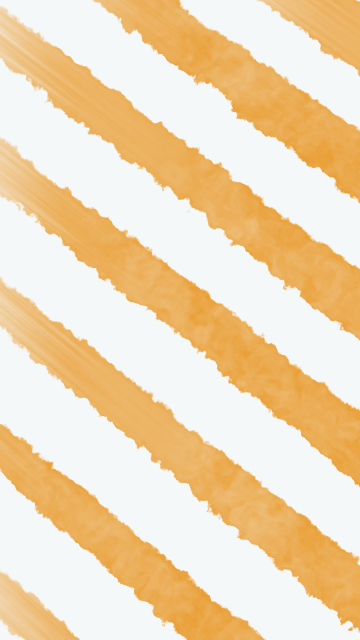
This pattern is drawn by a Shadertoy shader. Its source:

```glsl
// Diagonal dry-brush stripes of orange paint, fanning slightly over a pale ground.
#define GROUND vec3(0.961, 0.972, 0.978)
#define PAINT vec3(0.915, 0.625, 0.215)
#define FIRST_STRIPE (-2.0)
#define LAST_STRIPE 4.0
#define SPACING 0.2044      // vertical gap between stripes, canvas height = 1
#define FAN 0.0039          // growth of the gap down the canvas
#define SLOPE 0.757
#define HALF_WIDTH 0.0415   // vertical half thickness at the left
#define WIDENING 0.027      // extra half thickness per unit of x
#define RAGGED 0.016        // edge roughness
#define MOTTLE 0.50         // contrast of the paint blotches
#define SOFT_EDGE 0.0022

float hash(vec2 p) {
    return fract(sin(dot(p, vec2(127.1, 311.7))) * 43758.5453);
}

float noise(vec2 p) {
    vec2 cell = floor(p), f = fract(p);
    f = f * f * (3.0 - 2.0 * f);
    float low = mix(hash(cell), hash(cell + vec2(1, 0)), f.x);
    float high = mix(hash(cell + vec2(0, 1)), hash(cell + vec2(1, 1)), f.x);
    return mix(low, high, f.y);
}

float fbm(vec2 p) {
    float sum = 0.0, gain = 0.5;
    for (int k = 0; k < 4; k++) {
        sum += gain * noise(p);
        p = mat2(1.6, 1.2, -1.2, 1.6) * p + 7.3;
        gain *= 0.5;
    }
    return sum / 0.9375;
}

// Crinkled blotches, centred on zero
float blotches(vec2 p) {
    vec2 warp = vec2(fbm(p * 22.0), fbm(p * 22.0 + 31.0));
    float patches = fbm(p * 20.0 + 3.5 * warp) - 0.5;
    float grain = fbm(p * 85.0 + 4.0 * warp) - 0.5;
    return 0.65 * patches + 0.4 * grain;
}

// Paint opacity of stripe i at p, with y pointing down
float stripeInk(vec2 p, float i, float pixel) {
    float top = 0.0508 + SPACING * i + FAN * i * i;
    float slope = SLOPE + 0.026 * i + 0.002 * i * i;
    float toNormal = inversesqrt(1.0 + slope * slope);
    float across = (p.y - top - slope * p.x) * toNormal;
    float along = (p.x + slope * p.y) * toNormal;
    float halfWidth = (HALF_WIDTH + WIDENING * p.x) * toNormal;
    float depth = halfWidth - abs(across);
    if (depth < -0.03) return 0.0;

    // Stroke progress: some strokes begin beyond the canvas
    float lead = (i < 0.0 || i == 3.0) ? 0.1 : 0.0;
    float travel = p.x - max(0.0, -top / slope) + lead;
    float loaded = smoothstep(-0.05, 0.13, travel);
    float wetter = mod(i, 2.0);

    // Ragged outline, rougher on the lower side
    float side = step(0.0, across);
    vec2 seed = vec2(17.0, 9.0) * (i + 5.0);
    depth += (fbm(p * 75.0 + seed) - 0.5) * RAGGED * (1.0 + 0.5 * side);
    depth += (noise(vec2(along * 14.0, side * 5.0) + seed) - 0.5) * 0.006;
    float soft = max(SOFT_EDGE, pixel) + 0.002 * (1.0 - loaded);
    float coverage = smoothstep(-soft, soft, depth);

    // Bristle streaks at the start, blotches further along
    float streaks = noise(vec2(along * 7.0, across * 170.0) + seed) - 0.5;
    streaks += 0.6 * (noise(vec2(along * 12.0, across * 420.0) + seed) - 0.5);
    float onset = mix(0.22, 0.08, wetter);
    float textured = mix(0.12, 1.0, smoothstep(onset, onset + 0.14, travel));

    float ink = mix(0.35, 0.76 + 0.04 * wetter, loaded);
    ink += 0.08 * smoothstep(0.1, 0.5, travel);
    ink += streaks * mix(0.22, 0.03, smoothstep(0.0, 0.25, travel));
    ink += blotches(p + 0.1 * i) * MOTTLE * textured;
    ink += 0.06 * loaded * (1.0 - smoothstep(0.002, 0.011, depth));
    return coverage * clamp(ink, 0.0, 1.0);
}

void mainImage(out vec4 fragColor, in vec2 fragCoord) {
    float pixel = 1.0 / iResolution.y;
    vec2 p = vec2(fragCoord.x, iResolution.y - fragCoord.y) * pixel;

    float ink = 0.0;
    for (float i = FIRST_STRIPE; i <= LAST_STRIPE; i++) {
        ink = max(ink, stripeInk(p, i, pixel));
    }
    fragColor = vec4(mix(GROUND, PAINT, ink), 1.0);
}
```
